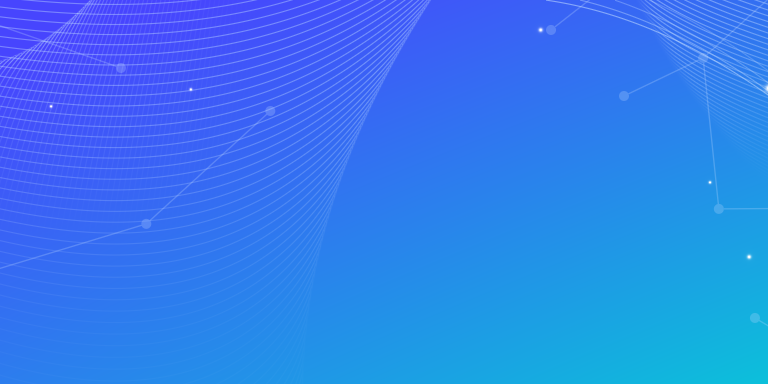
Reproduce this background procedurally as a Shadertoy shader.

```glsl
const vec3 INDIGO = vec3(0.28, 0.27, 0.995);
const vec3 CYAN = vec3(0.045, 0.755, 0.855);
const vec3 LINE_TINT = vec3(0.74, 0.85, 1.0);

const float STRAND_WIDTH = 0.0029;
const float VEIL_SPACING = 0.0313;
const float VEIL_CURVE = 0.85;
const float VEIL_SAG = 0.3;
const float VEIL_ALPHA = 0.43;
const float HATCH_SPACING = 0.018;
const float HATCH_ALPHA = 0.2;
const float CREST_GAIN = 2.2;
const float FAN_SPACING = 0.018;
const float FAN_ALPHA = 0.46;
const int ARC_COUNT = 4;
const float ARC_ALPHA = 0.58;
const float LINK_WIDTH = 0.0035;
const float LINK_ALPHA = 0.27;
const float NODE_RADIUS = 0.013;
const float NODE_ALPHA = 0.26;

// Links run from a node (xy) to a second point (zw); y is depth below the top
const int LINK_COUNT = 9;
const vec4 LINKS[LINK_COUNT] = vec4[](
    vec4(0.315, 0.177, -0.02, 0.06), vec4(0.704, 0.289, 0.381, 0.583),
    vec4(0.381, 0.583, -0.02, 0.705), vec4(1.435, 0.078, 1.56, -0.02),
    vec4(1.625, 0.25, 1.831, 0.151), vec4(1.831, 0.151, 1.872, 0.544),
    vec4(1.831, 0.151, 2.02, -0.02), vec4(1.872, 0.544, 2.02, 0.543),
    vec4(1.966, 0.828, 2.02, 0.86));

// Sparkles: position and radius
const int SPARK_COUNT = 6;
const vec3 SPARKS[SPARK_COUNT] = vec3[](
    vec3(1.408, 0.078, 0.005), vec3(0.497, 0.233, 0.0035),
    vec3(0.133, 0.277, 0.0035), vec3(1.849, 0.475, 0.0035),
    vec3(1.951, 0.669, 0.005), vec3(2.003, 0.23, 0.009));

float segmentDistance(vec2 p, vec2 a, vec2 b) {
    vec2 ab = b - a;
    return length(p - a - ab * clamp(dot(p - a, ab) / dot(ab, ab), 0.0, 1.0));
}

// Coverage of a stroke or disc whose edge lies at the given radius
float cover(float distance, float radius) {
    return clamp((radius - distance) * iResolution.y + 0.5, 0.0, 1.0);
}

// Lines at whole values of index; crowded lines fade to their mean coverage
float strands(float index) {
    float slope = length(vec2(dFdx(index), dFdy(index)));
    float away = abs(fract(index + 0.5) - 0.5) / max(slope, 1e-5);
    float width = STRAND_WIDTH * iResolution.y;
    float line = clamp(0.5 * width + 0.5 - away, 0.0, 1.0) * min(width, 1.0);
    return mix(line, min(width * slope, 1.0), smoothstep(0.3, 0.7, slope));
}

// Wide sheet on the left, folded along its right border
float veil(vec2 p) {
    float border = 1.125 - 0.65 * p.y + 0.317 * p.y * p.y;
    float inside = border - p.x;
    float u = max(inside, 0.0);
    float lowest = border - VEIL_SAG;
    float rise = VEIL_CURVE * sqrt(u) * (1.0 - u / (3.0 * lowest));
    float fade = mix(1.0, 0.08, smoothstep(0.05, 0.95, p.y));
    return strands((p.y - rise) / VEIL_SPACING) * fade
        * smoothstep(0.0, 0.006, inside) * VEIL_ALPHA;
}

// Steep hatching that hangs from a fold in the upper left corner
float hatch(vec2 p) {
    float inside = p.y - 0.156 + 0.3 * p.x + 1.6 * p.x * p.x;
    float index = (p.x + 0.35 * sqrt(max(inside, 0.0))) / HATCH_SPACING;
    float fade = (1.0 - smoothstep(0.1, 0.65, p.y)) * (1.0 - smoothstep(0.15, 0.7, p.x));
    float crest = exp(-abs(inside) * 35.0);
    return strands(index) * fade * smoothstep(0.0, 0.006, inside)
        * HATCH_ALPHA * (1.0 + CREST_GAIN * crest);
}

// Fine fan in the upper right corner
float fan(vec2 p) {
    float inside = p.x - 1.654 - 0.45 * p.y - 0.5 * p.y * p.y;
    float index = (p.y - 0.45 * sqrt(max(inside, 0.0))) / FAN_SPACING;
    float fade = 1.0 - smoothstep(0.0, 0.52, p.y);
    return strands(index) * fade * smoothstep(0.0, 0.04, inside) * FAN_ALPHA;
}

// Bright arcs falling towards the right edge
float arcs(vec2 p) {
    float light = 0.0;
    for (int i = 0; i < ARC_COUNT; i++) {
        float n = float(i);
        float s = max(p.x - 1.42 - 0.09 * n, 0.0);
        float a = 0.142 + 0.1 * n;
        float away = abs(p.y - a * s - 0.49 * s * s) / length(vec2(1.0, a + 0.98 * s));
        light = max(light, cover(away, 0.5 * STRAND_WIDTH) * step(0.001, s) / (1.0 + 0.35 * n));
    }
    return light * ARC_ALPHA;
}

void mainImage(out vec4 fragColor, in vec2 fragCoord) {
    vec2 uv = fragCoord / iResolution.xy;
    vec2 p = vec2(fragCoord.x / iResolution.y, 1.0 - uv.y);

    // Diagonal gradient
    float ramp = -0.105 + 0.45 * uv.x + 0.56 * p.y + 0.09 * uv.x * p.y;
    vec3 color = mix(INDIGO, CYAN, clamp(ramp, 0.0, 1.0));

    // Line sheets
    color = mix(color, LINE_TINT, veil(p));
    color = mix(color, LINE_TINT, hatch(p));
    color = mix(color, LINE_TINT, fan(p));
    color = mix(color, LINE_TINT, arcs(p));

    // Network of links and nodes
    float network = 0.0;
    for (int i = 0; i < LINK_COUNT; i++) {
        float link = cover(segmentDistance(p, LINKS[i].xy, LINKS[i].zw), 0.5 * LINK_WIDTH);
        float node = cover(length(p - LINKS[i].xy), NODE_RADIUS);
        network = max(network, max(link * LINK_ALPHA, node * NODE_ALPHA));
    }
    color = mix(color, LINE_TINT, network);

    // Sparkles with a soft halo
    for (int i = 0; i < SPARK_COUNT; i++) {
        float r = length(p - SPARKS[i].xy) / SPARKS[i].z;
        color = mix(color, vec3(1.0), min(1.0, exp(-r * r) + 0.2 * exp(-r)));
    }
    fragColor = vec4(color, 1.0);
}
```
